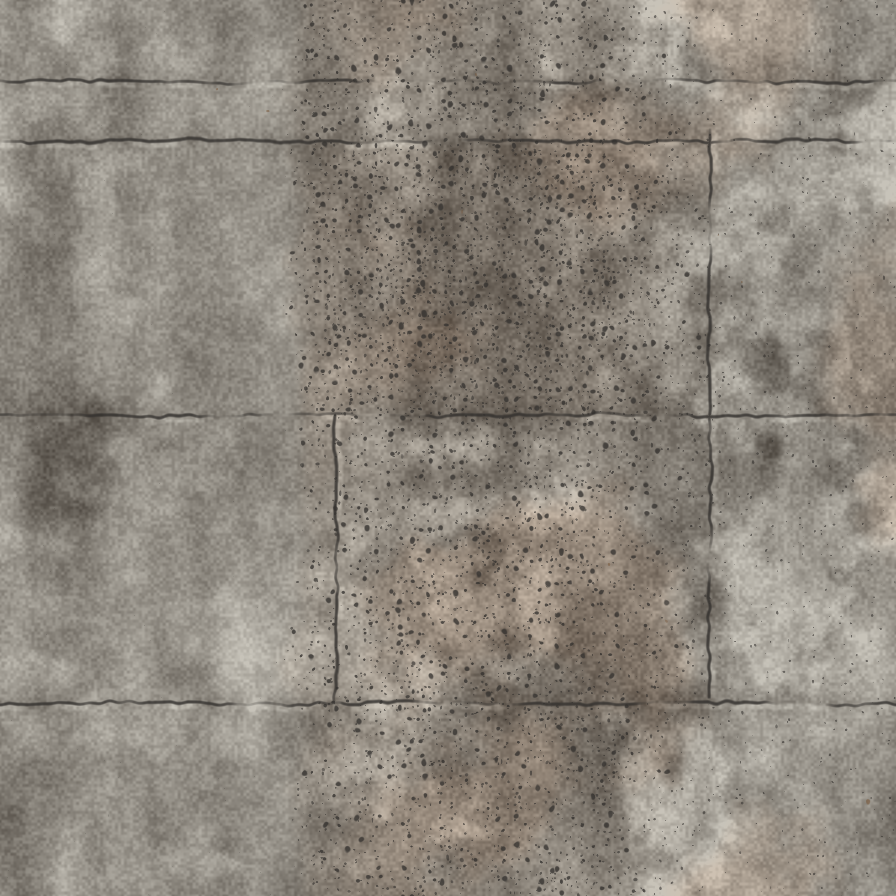
This texture is drawn by a three.js fragment shader. Its source:

```glsl
// Weathered concrete wall of large cast blocks: four level joints, two upright ones.
// Tiling noise builds clouds, streaks and lime bloom; cellular noise makes the pits;
// layered sines make the joints wander. One tone value is mapped to a grey ramp.
varying vec2 vUv;

const vec3 DARK = vec3(0.32, 0.29, 0.26);
const vec3 PALE = vec3(0.73, 0.70, 0.66);
const vec3 PIT = vec3(0.20, 0.19, 0.18);
const vec3 RUST = vec3(0.43, 0.27, 0.13);
const vec3 WARM_TINT = vec3(1.035, 0.99, 0.95);
const vec3 COOL_TINT = vec3(0.985, 1.005, 1.01);
const vec4 BEDS = vec4(0.215, 0.5365, 0.8425, 0.909);  // heights of level joints
const vec3 LONG_UPRIGHT = vec3(0.792, 0.222, 0.855);   // x, bottom, top
const vec3 SHORT_UPRIGHT = vec3(0.375, 0.215, 0.5365);
const float BASE_TONE = 0.64;
const float CRACK_WIDTH = 0.0025;
const float LIP_WIDTH = 0.0055;
const float TAU = 6.28318;

float hash(vec2 p) {
  vec3 q = fract(p.xyx * 0.1031);
  q += dot(q, q.yzx + 33.33);
  return fract((q.x + q.y) * q.z);
}

// Value noise that repeats after the given number of cells
float noise(vec2 p, vec2 period, float seed) {
  vec2 i = floor(p), f = fract(p);
  f = f * f * (3.0 - 2.0 * f);
  vec2 a = mod(i, period) + seed, b = mod(i + 1.0, period) + seed;
  return mix(mix(hash(a), hash(vec2(b.x, a.y)), f.x),
             mix(hash(vec2(a.x, b.y)), hash(b), f.x), f.y);
}

float fbm(vec2 uv, vec2 cells, float seed) {
  float sum = 0.0, amp = 0.5;
  for (int i = 0; i < 5; i++) {
    sum += amp * noise(uv * cells, cells, seed);
    cells *= 2.0;
    amp *= 0.5;
    seed += 17.0;
  }
  return sum;
}

// Cellular spots: density sets how many cells hold one
float spots(vec2 uv, float cells, float density, float size, float seed) {
  vec2 p = uv * cells, i = floor(p), f = fract(p);
  float cover = 0.0;
  for (int y = -1; y <= 1; y++) {
    for (int x = -1; x <= 1; x++) {
      vec2 o = vec2(float(x), float(y));
      vec2 id = mod(i + o, cells) + seed;
      vec2 centre = o + 0.15 + 0.7 * vec2(hash(id), hash(id + 71.3));
      float grow = smoothstep(0.0, 0.15, density - hash(id + 37.7));
      float r = size * grow * (0.4 + 0.6 * hash(id + 13.1)) + 0.001;
      cover = max(cover, grow * (1.0 - smoothstep(0.45 * r, r, length(f - centre))));
    }
  }
  return cover;
}

float blob(vec2 uv, vec2 centre, vec2 radius) {
  vec2 d = (uv - centre) / radius;
  return exp(-dot(d, d));
}

// Joint as crack, pale lip and grime; d is the signed distance across it
vec3 joint(float d, float along, float seed) {
  d += 0.0011 * sin(TAU * (3.0 * along + seed * 0.37)) + 0.0007 * sin(TAU * (13.0 * along + seed));
  d += 0.003 * (noise(vec2(along * 90.0, seed), vec2(90.0), 5.0) - 0.5);
  float wear = fbm(vec2(along, seed / 16.0), vec2(16.0), 9.0);
  float crack = (1.0 - smoothstep(0.0004, CRACK_WIDTH * (0.6 + wear), abs(d))) * smoothstep(0.2, 0.55, wear);
  float chips = fbm(vec2(along, seed / 24.0), vec2(24.0), 43.0);
  float lip = (1.0 - smoothstep(0.2, 1.0, abs(d + 0.004) / LIP_WIDTH)) * smoothstep(0.42, 0.62, chips);
  return vec3(crack, lip, exp(-abs(d) * 75.0) * wear);
}

vec3 upright(vec2 uv, vec3 line, float seed) {
  float inside = smoothstep(line.y - 0.003, line.y, uv.y) * (1.0 - smoothstep(line.z, line.z + 0.003, uv.y));
  return joint(line.x - uv.x, uv.y, seed) * inside;
}

void main() {
  vec2 uv = vUv;
  float cloud = fbm(uv, vec2(5.0, 4.0), 3.0);
  float streak = fbm(uv, vec2(22.0, 2.0), 61.0);
  float mottle = fbm(uv, vec2(28.0), 101.0);
  float grain = noise(uv * 300.0, vec2(300.0), 7.0);

  // Eroded middle zone, strongest in the upper main course
  float edge = uv.x + 0.09 * (cloud - 0.5) + 0.05 * (mottle - 0.5);
  float rough = smoothstep(0.325, 0.365, edge) * (1.0 - smoothstep(0.62, 0.84, edge));
  float mainCourse = smoothstep(BEDS.y - 0.01, BEDS.y + 0.02, uv.y) * (1.0 - smoothstep(BEDS.z - 0.015, BEDS.z, uv.y));
  float lowerCourse = smoothstep(BEDS.x, BEDS.x + 0.01, uv.y) * (1.0 - smoothstep(BEDS.y - 0.01, BEDS.y, uv.y));
  float exposed = rough * mix(0.6, 1.0, mainCourse);

  // Broad tone, with lime bloom and a few soft stains
  float tone = BASE_TONE + 0.85 * (cloud - 0.5) + 0.6 * (streak - 0.5) + 0.55 * (mottle - 0.5) + 0.32 * (grain - 0.5);
  tone -= 0.14 * exposed;
  float weathered = smoothstep(0.3, 0.5, uv.x);
  float bloom = smoothstep(0.5, 0.62, 0.65 * fbm(uv, vec2(9.0, 6.0), 151.0) + 0.35 * mottle + 0.04 * lowerCourse);
  tone += bloom * 0.27 * mix(0.35, 1.0, weathered) * (1.0 - 0.6 * mainCourse * rough);
  tone -= 0.2 * blob(uv, vec2(0.07, 0.48), vec2(0.05, 0.06)) + 0.12 * blob(uv, vec2(0.05, 0.73), vec2(0.06, 0.09));
  tone -= 0.17 * blob(uv, vec2(0.35, 0.46), vec2(0.045, 0.09)) + 0.1 * blob(uv, vec2(0.86, 0.65), vec2(0.06, 0.1));
  tone += 0.2 * blob(uv, vec2(0.06, 0.97), vec2(0.08, 0.04)) + 0.16 * blob(uv, vec2(0.86, 0.19), vec2(0.07, 0.025));

  // Joints
  vec3 seams = max(upright(uv, LONG_UPRIGHT, 5.0), upright(uv, SHORT_UPRIGHT, 6.0));
  for (int i = 0; i < 4; i++) seams = max(seams, joint(uv.y - BEDS[i], uv.x, float(i) + 1.0));
  tone += 0.26 * seams.y - 0.3 * seams.z;

  // Ramp and tint: cool smooth plaster, warm worn aggregate
  vec3 color = mix(DARK, PALE, clamp(tone, -0.15, 1.15));
  float warmth = smoothstep(0.43, 0.62, fbm(uv, vec2(6.0), 211.0));
  color *= mix(COOL_TINT, WARM_TINT, clamp(0.7 * weathered * warmth + 0.4 * exposed, 0.0, 1.0));

  // Pits, rust specks and cracks
  vec2 warped = uv + 0.004 * (vec2(mottle, noise(uv * 150.0, vec2(150.0), 23.0)) - 0.5);
  float pits = spots(warped, 84.0, 0.04 + 0.62 * exposed, 0.36, 29.0);
  float pores = spots(warped, 170.0, 0.06 + 0.4 * exposed + 0.1 * weathered, 0.36, 47.0);
  color = mix(color, PIT, max(0.78 * pits, 0.6 * pores));
  color = mix(color, RUST, 0.75 * spots(warped, 14.0, 0.1, 0.085, 83.0));
  color = mix(color, PIT, 0.8 * seams.x);
  gl_FragColor = vec4(color, 1.0);
}
```
